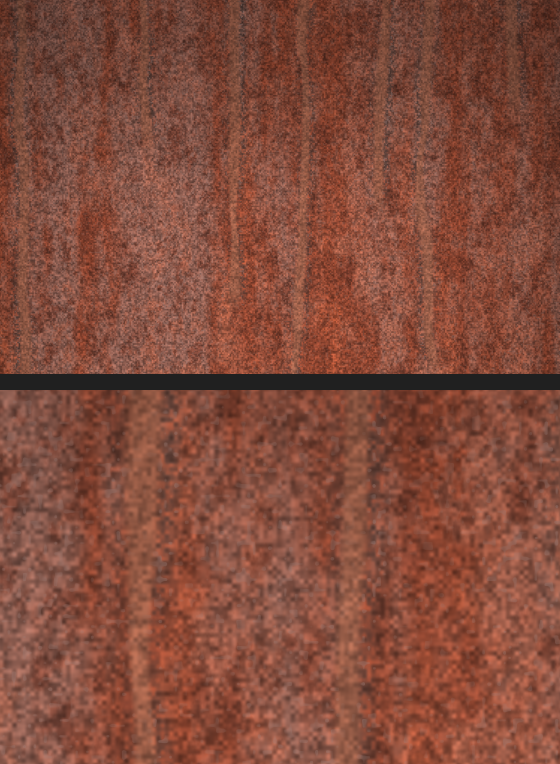
Top, the full canvas; bottom, a detail of the centre.
This texture is drawn by a WebGL 2 fragment shader. Its source:

```glsl
#version 300 es
precision highp float;
// Weathered rusty steel: vertical stains, grey-rimmed drip runs and fine grain.

#define RUN_COUNT 7
#define RUN_WIDTH 0.016
#define RIM_WIDTH 0.011
#define MEANDER 0.085
#define BAND_FREQ vec2(8.0, 0.8)
#define STREAK_FREQ vec2(32.0, 2.6)
#define BLOTCH_FREQ vec2(30.0, 17.0)
#define GRAIN_FREQ 250.0
#define GRAIN_CONTRAST 0.78
#define TOP_SHADE 0.76
#define EXPOSURE 1.12

uniform vec2 u_resolution;
out vec4 fragColor;

const vec3 RUST   = vec3(0.50, 0.24, 0.165);
const vec3 MAUVE  = vec3(0.505, 0.335, 0.29);
const vec3 ORANGE = vec3(0.64, 0.30, 0.19);
const vec3 PALE   = vec3(0.61, 0.385, 0.315);
const vec3 PIT    = vec3(0.37, 0.19, 0.145);
const vec3 TAN    = vec3(0.555, 0.345, 0.265);
const vec3 SLATE  = vec3(0.36, 0.285, 0.265);
const vec3 SPECK  = vec3(0.56, 0.44, 0.415);

// Integer hash of a lattice cell, 0 to 1
float hash(vec2 cell) {
    uvec2 k = uvec2(ivec2(cell)) * uvec2(1597334673u, 3812015801u);
    uint h = (k.x ^ k.y) * 1597334673u;
    h = (h ^ (h >> 15)) * 2246822519u;
    h ^= h >> 13;
    return float(h >> 8) / 16777216.0;
}

float noise(vec2 p) {
    vec2 i = floor(p), f = fract(p);
    f = f * f * (3.0 - 2.0 * f);
    return mix(mix(hash(i), hash(i + vec2(1, 0)), f.x),
               mix(hash(i + vec2(0, 1)), hash(i + vec2(1, 1)), f.x), f.y);
}

float fbm(vec2 p) {
    float sum = 0.0, amp = 0.533;
    for (int i = 0; i < 4; i++) {
        sum += amp * noise(p);
        p = p * 2.03 + vec2(17.3, 9.1);
        amp *= 0.5;
    }
    return sum;
}

// Drip runs: x = tan core, y = slate rim, z = pale smear below the tip
vec3 dripRuns(vec2 p, float aspect) {
    vec3 cover = vec3(0.0);
    for (int i = 0; i < RUN_COUNT; i++) {
        float id = float(i);
        float jitter = hash(vec2(id, 71.0)) - 0.5;
        // Golden-ratio steps spread the tips evenly over the height
        float tip = mix(-0.35, 0.78, fract(id * 0.618 + 0.2));
        float x = (id + 0.5 + 0.7 * jitter) / float(RUN_COUNT) * aspect;
        x += MEANDER * (noise(vec2(p.y * 1.9, id * 7.0 + 3.0)) - 0.5);
        x += 0.2 * MEANDER * (noise(vec2(p.y * 9.0, id * 5.0 + 90.0)) - 0.5);
        float d = p.x - x;
        float width = RUN_WIDTH * mix(0.55, 1.2, noise(vec2(p.y * 5.0, id + 50.0)));
        float alive = smoothstep(tip, tip + 0.09, p.y);
        float core = 1.0 - smoothstep(0.45 * width, 1.25 * width, abs(d));
        float offset = (abs(d) - 1.25 * width) / RIM_WIDTH;
        float side = d * jitter > 0.0 ? 1.0 : 0.45;
        side *= mix(0.35, 1.0, noise(vec2(p.y * 7.0, id * 3.0 + 140.0)));
        float rim = exp(-offset * offset) * side;
        float smear = exp(-d * d / 0.0016) * (1.0 - alive) * smoothstep(tip - 0.5, tip, p.y);
        cover = max(cover, vec3(core * alive, rim * alive, smear));
    }
    return cover;
}

void main() {
    vec2 uv = gl_FragCoord.xy / u_resolution;
    vec2 p = gl_FragCoord.xy / u_resolution.y;
    vec2 q = p + vec2(0.014 * (fbm(p * vec2(9.0, 6.0)) - 0.5), 0.0);

    // Stains from broad bands down to small blotches
    float band = fbm(q * BAND_FREQ + 4.0);
    float streak = fbm(q * STREAK_FREQ + 31.0);
    float blotch = fbm(p * BLOTCH_FREQ + 57.0);
    float mottle = fbm(p * vec2(75.0, 52.0) + 83.0);
    float patina = smoothstep(0.42, 0.63, 0.5 * band + 0.28 * streak + 0.22 * blotch);
    float fresh = smoothstep(0.48, 0.66, 0.38 * streak + 0.32 * blotch + 0.3 * mottle);
    float bloom = smoothstep(0.58, 0.76, fbm(p * vec2(13.0, 9.0) + 120.0));

    vec3 col = mix(RUST, MAUVE, patina);
    col = mix(col, ORANGE, fresh * (0.9 - 0.5 * patina) * mix(1.0, 0.6, uv.y));
    col = mix(col, PALE, 0.5 * bloom * smoothstep(0.35, 0.6, mottle));
    col = mix(col, PIT, 0.6 * smoothstep(0.50, 0.70, 0.6 * mottle + 0.4 * (1.0 - blotch)));

    // Drip runs with soft, granular rims
    float grain = 0.6 * noise(p * GRAIN_FREQ) + 0.4 * noise(p * GRAIN_FREQ * 0.53 + 200.0);
    vec3 runs = dripRuns(p, u_resolution.x / u_resolution.y);
    col = mix(col, PALE, 0.4 * runs.z * smoothstep(0.3, 0.6, blotch));
    col = mix(col, SLATE, 0.75 * runs.y * smoothstep(0.15, 0.7, 1.0 - grain));
    col = mix(col, TAN, 0.82 * runs.x);

    // Fine grain and grey mineral specks
    col *= 1.0 + GRAIN_CONTRAST * (1.0 - 0.25 * runs.x) * (grain - 0.5);
    float speck = smoothstep(0.68, 0.9, noise(p * GRAIN_FREQ * 0.86 + 400.0));
    float speckAmount = 0.18 + 0.17 * patina + 0.3 * runs.y;
    col = mix(col, SPECK, speck * speckAmount * (1.0 - 0.6 * runs.x));

    // Shade towards the top and the sides
    float edge = abs(uv.x - 0.48) * 2.0;
    float light = mix(1.0, TOP_SHADE, smoothstep(0.35, 1.0, uv.y));
    light *= 1.0 - 0.17 * edge * edge * edge;
    fragColor = vec4(clamp(col * light * EXPOSURE, 0.0, 1.0), 1.0);
}
```
